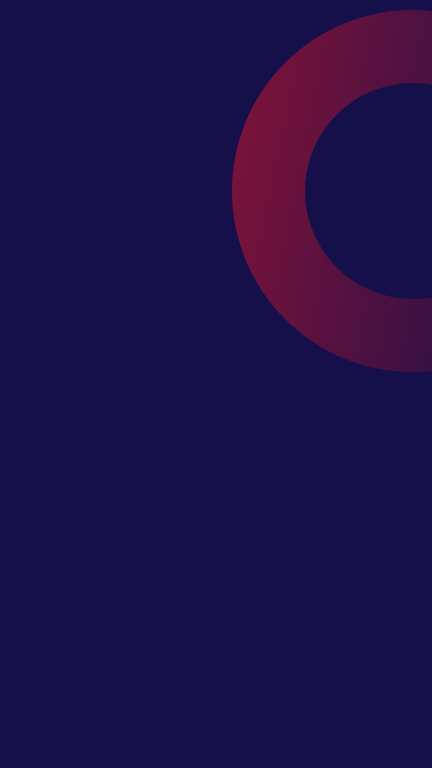
A WebGL 1 fragment shader for this background:

```glsl
precision highp float;

uniform vec2 u_resolution;

#define NIGHT_BLUE vec3(0.086, 0.063, 0.290)
#define CRIMSON vec3(0.475, 0.071, 0.227)
#define RING_CENTER vec2(0.5378, 0.7513)
#define OUTER_RADIUS 0.2357
#define INNER_RADIUS 0.1406
#define FADE_DIRECTION vec2(0.98, -0.20)

// Signed distance to a ring, negative inside the band
float ringDistance(vec2 p, float inner, float outer) {
  float middle = 0.5 * (inner + outer);
  return abs(length(p) - middle) - 0.5 * (outer - inner);
}

void main() {
  // Canvas height is one unit
  vec2 p = gl_FragCoord.xy / u_resolution.y - RING_CENTER;
  float pixel = 1.0 / u_resolution.y;

  // Crimson fades into the background across the ring's diameter
  float along = dot(p, normalize(FADE_DIRECTION)) / OUTER_RADIUS;
  float fade = clamp(0.5 + 0.5 * along, 0.0, 1.0);
  vec3 ringColor = mix(CRIMSON, NIGHT_BLUE, fade);

  // Antialiased band
  float dist = ringDistance(p, INNER_RADIUS, OUTER_RADIUS);
  float coverage = clamp(0.5 - dist / pixel, 0.0, 1.0);

  gl_FragColor = vec4(mix(NIGHT_BLUE, ringColor, coverage), 1.0);
}
```
